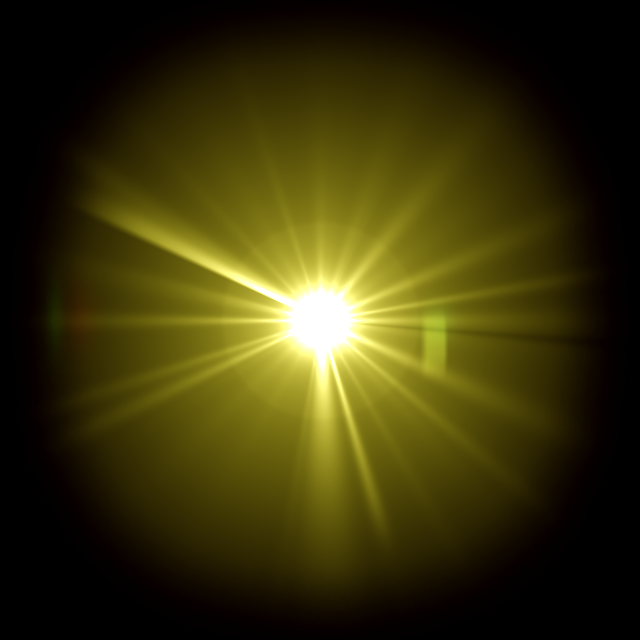
Reproduce this background procedurally as a three.js fragment shader.

```glsl
// Golden starburst with uneven rays, a soft square halo and faint lens ghosts on black.
varying vec2 vUv;

const float PI = 3.14159;

float hash(float n) {
  n = fract(n * 0.1031);
  n *= n + 33.33;
  return fract(n * (n + n));
}

// Signed angle in radians from a direction given in degrees
float angleFrom(float angle, float degrees) {
  return mod(angle - radians(degrees) + PI, 2.0 * PI) - PI;
}

// Soft ray: polar is (angle, radius), width in degrees
float ray(vec2 polar, float degrees, float width, float reach) {
  float a = angleFrom(polar.x, degrees) / radians(width);
  return exp(-a * a) * exp(-polar.y / reach);
}

// Soft elliptical spot
float spot(vec2 p, vec2 center, vec2 size) {
  vec2 q = (p - center) / size;
  return exp(-dot(q, q));
}

// Maps light to black, olive, gold, then white
vec3 goldRamp(float light) {
  return vec3(light, max(light - 0.03, 0.0), 0.5 * pow(light, 2.6));
}

void main() {
  vec2 p = vUv - vec2(0.501, 0.499);
  float r = length(p);
  vec2 polar = vec2(atan(p.y, p.x), r);

  // Halo with a rounded square outline
  vec2 h = abs(vUv - vec2(0.5, 0.507)) / vec2(0.96, 1.03);
  float box = pow(pow(h.x, 2.5) + pow(h.y, 2.5), 0.4);
  float light = 0.44 * (1.0 - smoothstep(0.05, 0.62, mix(r, box, 0.5)));

  // Inner glow, hot core and faint disc
  light += 0.56 * exp(-r / 0.1);
  light += 0.9 * exp(-r * r / 0.002);
  light += 0.15 * spot(p, vec2(0.0), vec2(0.11, 0.075));
  light += 0.025 * (1.0 - smoothstep(0.148, 0.16, r));

  // Fine scattered rays
  for (int i = 0; i < 26; i++) {
    float n = float(i);
    float direction = (n + hash(n + 3.7)) * 360.0 / 26.0;
    light += 0.13 * hash(n + 41.3) * ray(polar, direction, 1.5 + 3.0 * hash(n + 17.9), 0.16);
  }

  // Broad rays to the right
  light += 0.24 * ray(polar, 9.5, 1.8, 0.25);
  light += 0.26 * ray(polar, 23.0, 3.5, 0.2);
  light += 0.25 * ray(polar, 52.0, 4.5, 0.14);
  light += 0.28 * ray(polar, 0.0, 3.0, 0.2);
  light += 0.28 * ray(polar, -24.0, 4.0, 0.19);
  light += 0.26 * ray(polar, -40.0, 2.5, 0.19);
  light -= 0.08 * ray(polar, -4.6, 1.2, 0.5);

  // Broad rays to the left and above
  light += 0.34 * ray(polar, 180.0, 2.2, 0.2);
  light += 0.3 * ray(polar, 205.0, 2.5, 0.22);
  light += 0.16 * ray(polar, 198.0, 2.0, 0.28);
  light += 0.16 * ray(polar, 168.0, 3.5, 0.18);
  light += 0.18 * ray(polar, 90.0, 4.0, 0.13);

  // Downward fan and its slanted edge
  float fan = angleFrom(polar.x, -88.0) / radians(8.0);
  light += 0.55 * exp(-pow(abs(fan), 3.0)) * exp(-r / 0.17);
  light += 0.55 * ray(polar, -73.5, 2.2, 0.21) * (1.0 - smoothstep(0.28, 0.4, r));

  // Bright wedge to the upper left, crisp along its lower side
  float wedge = degrees(angleFrom(polar.x, 155.8));
  float wedgeShape = smoothstep(-11.0, -2.5, wedge) * (1.0 - smoothstep(-2.0, 0.7, wedge));
  light += 0.95 * wedgeShape * exp(-r / 0.27) * (1.0 - smoothstep(0.3, 0.47, r));
  light += 0.2 * ray(polar, 146.0, 2.5, 0.28);

  // Fade to the dark border, with slight mottling from hashed cells
  vec2 cell = floor(vUv * 128.0);
  float grain = hash(cell.x + 131.0 * cell.y) - 0.5;
  light *= 1.0 - smoothstep(0.37, 0.53, box + 0.004 * grain);
  vec3 color = goldRamp(max(light, 0.0));

  // Curved green ghost on the right
  float bend = 0.8 * (vUv.y - 0.46) * (vUv.y - 0.46);
  float gx = vUv.x + bend;
  float ghost = smoothstep(0.655, 0.67, gx) * (1.0 - smoothstep(0.692, 0.702, gx));
  ghost *= smoothstep(0.4, 0.45, vUv.y) * (1.0 - smoothstep(0.46, 0.53, vUv.y));
  color += ghost * vec3(0.18, 0.22, 0.08);
  color += spot(vUv, vec2(0.685, 0.495), vec2(0.025, 0.03)) * vec3(0.03, 0.1, 0.04);

  // Dim green and red ghosts on the left
  color += spot(vUv, vec2(0.086, 0.505), vec2(0.014, 0.055)) * vec3(0.02, 0.08, 0.0);
  color += spot(vUv, vec2(0.125, 0.505), vec2(0.025, 0.05)) * vec3(0.05, -0.01, 0.0);

  gl_FragColor = vec4(clamp(color, 0.0, 1.0), 1.0);
}
```
